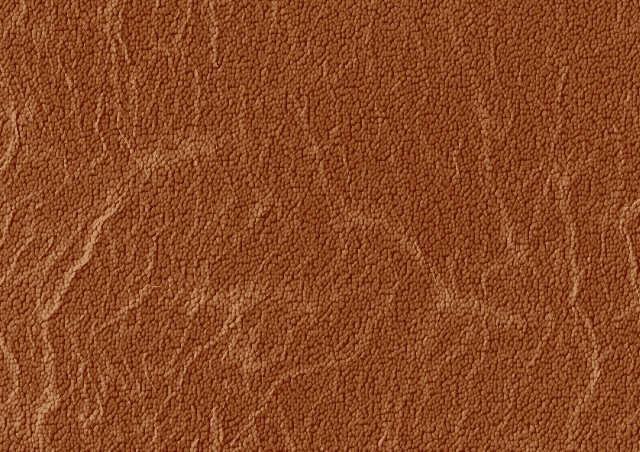
Write a Shadertoy shader that draws this texture.

```glsl
// Tan leather: fine pebbled grain crossed by long, mostly upright wrinkles.

const vec3 DARK_TAN  = vec3(0.41, 0.12, 0.03);
const vec3 MID_TAN   = vec3(0.55, 0.288, 0.125);
const vec3 LIGHT_TAN = vec3(0.72, 0.51, 0.35);

const vec2  LIGHT_DIR   = vec2(-0.88, 0.47);
const float LIGHT_STEP  = 0.004;
const vec2  GRAIN_SCALE = vec2(140.0, 118.0);
const float GRAIN_SLOPE = 3.1;   // contrast across each pebble
const float GRAIN_PIT   = 0.35;  // darkness between pebbles
const float GRAIN_SOFT  = 9.0;
const float RIDGE_GLOW  = 0.4;
const float RIDGE_MEAN  = 0.5;
const float TONE_RANGE  = 1.64;

// Per fold layer: cells across, cells up, lean in radians, line width.
const int LAYERS = 4;
const vec4 FOLDS[LAYERS] = vec4[LAYERS](
    vec4( 5.5,  1.8, -0.06, 0.08),
    vec4( 9.0,  3.0,  0.72, 0.11),
    vec4(15.0,  5.5,  0.12, 0.16),
    vec4(34.0, 14.0,  0.05, 0.25));
const float FOLD_DEPTH[LAYERS] = float[LAYERS](2.3, 1.9, 1.5, 1.1);
const int DIAGONAL = 1;

vec2 hash2(vec2 p) {
    vec3 q = fract(p.xyx * vec3(0.1031, 0.1030, 0.0973));
    q += dot(q, q.yzx + 33.33);
    return fract((q.xx + q.yz) * q.zy);
}

// Layered sines that make straight folds meander.
vec2 meander(vec2 p) {
    float amp = 0.035, freq = 6.0;
    for (int i = 0; i < 5; i++) {
        float phase = float(i) * 2.4;
        p += amp * sin(freq * (p.yx + 0.4 * vec2(p.x, -p.y)) + vec2(phase, phase + 1.7));
        amp *= 0.5;
        freq *= 2.07;
    }
    return p;
}

// Ridge along the borders of cells; every border has its own strength.
float creases(vec2 p, float width) {
    vec2 cell = floor(p), nearId = cell, nextId = cell;
    float nearest = 9.0, second = 9.0;
    for (int y = -1; y <= 1; y++)
    for (int x = -1; x <= 1; x++) {
        vec2 id = cell + vec2(x, y);
        float d = length(id + hash2(id) - p);
        if (d < nearest) {
            second = nearest; nextId = nearId;
            nearest = d;      nearId = id;
        } else if (d < second) {
            second = d;       nextId = id;
        }
    }
    float border = (second - nearest) / width;
    float strength = smoothstep(0.2, 0.9, hash2(nearId + nextId + 71.0).x);
    return strength * exp(-border * border);
}

float foldHeight(vec2 p) {
    float band = exp(-7.0 * dot(p - vec2(0.48, 0.33), p - vec2(0.48, 0.33)));
    float wear = 0.85 + 0.2 * sin(4.3 * p.x + 2.0 * sin(3.1 * p.y))
               - 0.3 * smoothstep(0.9, 2.2, p.x + p.y);
    vec2 bent = meander(p);
    float height = 0.0;
    for (int i = 0; i < LAYERS; i++) {
        vec4 fold = FOLDS[i];
        float c = cos(fold.z), s = sin(fold.z);
        vec2 q = vec2(c * bent.x - s * bent.y, s * bent.x + c * bent.y);
        float share = i == DIAGONAL ? band : wear;
        height += share * FOLD_DEPTH[i] * creases(q * fold.xy + 17.0 * float(i + 1), fold.w);
    }
    return height;
}

// Smooth cellular pebbles, shaded by the offset from their centres.
float grainTone(vec2 p) {
    p = p * GRAIN_SCALE + 300.0;
    vec2 cell = floor(p), offset = vec2(0.0);
    float total = 0.0;
    for (int y = -1; y <= 1; y++)
    for (int x = -1; x <= 1; x++) {
        vec2 id = cell + vec2(x, y);
        vec2 r = p - id - hash2(id);
        float weight = exp(-GRAIN_SOFT * dot(r, r));
        offset += weight * r;
        total += weight;
    }
    float facing = dot(offset / max(total, 1e-5), LIGHT_DIR);
    return GRAIN_SLOPE * facing + GRAIN_PIT * (max(log(total + 1e-5), -4.0) + 1.1);
}

void mainImage(out vec4 fragColor, in vec2 fragCoord) {
    vec2 p = fragCoord / iResolution.y;

    // Relief lit from the upper left
    float height = foldHeight(p);
    float slope = height - foldHeight(p + LIGHT_STEP * LIGHT_DIR);
    float tone = grainTone(p) + slope + RIDGE_GLOW * (height - RIDGE_MEAN);

    // Slow drift of the dye, paler at the left edge
    tone += 0.12 * sin(3.7 * p.x + 1.9 * p.y) * sin(4.9 * p.y - 1.3 * p.x);
    tone += 0.3 * exp(-9.0 * p.x);

    float t = clamp(tone / TONE_RANGE, -1.25, 1.35);
    vec3 leather = mix(MID_TAN, t < 0.0 ? DARK_TAN : LIGHT_TAN, abs(t));
    fragColor = vec4(clamp(leather, 0.0, 1.0), 1.0);
}
```
